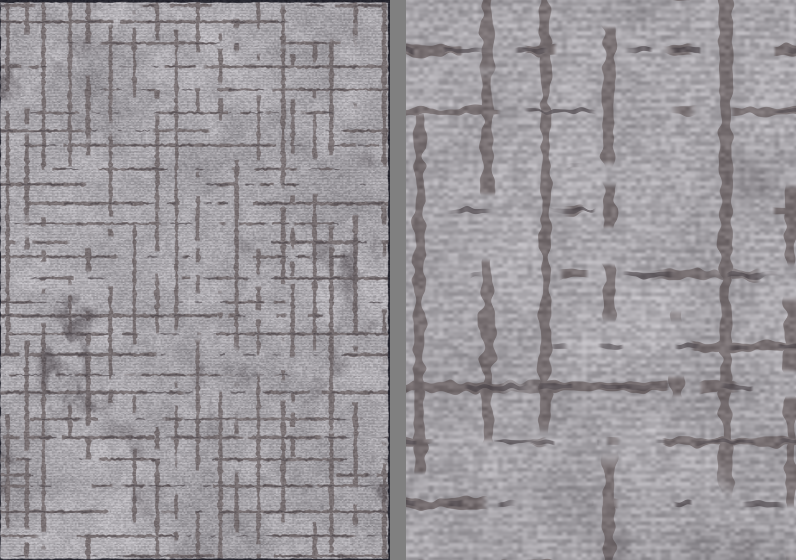
Left: the whole. Right: its middle third, enlarged.
Reproduce this texture procedurally as a Shadertoy shader.

```glsl
// Worn grey woven rug with a broken lattice of taupe threads and a dark bound edge.
#define PILE_COLOR   vec3(0.655, 0.645, 0.665)
#define THREAD_COLOR vec3(0.455, 0.422, 0.430)
#define SHADOW_COLOR vec3(0.33, 0.305, 0.325)
#define BORDER_COLOR vec3(0.15, 0.15, 0.185)
#define COLUMN_PITCH 0.0365
#define ROW_PITCH    0.0345
#define COLUMN_HALF  0.0046
#define ROW_HALF     0.0033
#define RIB_COUNT    190.0
#define GRAIN        0.20
#define CLOUDS       0.30
#define WEAR_LEVEL   0.43

float hash(vec2 p) {
    vec3 q = fract(vec3(p.xyx) * 0.1031);
    q += dot(q, q.yzx + 33.33);
    return fract((q.x + q.y) * q.z);
}

float noise(vec2 p) {
    vec2 cell = floor(p), f = fract(p);
    f = f * f * (3.0 - 2.0 * f);
    return mix(mix(hash(cell), hash(cell + vec2(1, 0)), f.x),
               mix(hash(cell + vec2(0, 1)), hash(cell + vec2(1, 1)), f.x), f.y);
}

float fbm(vec2 p) {
    float sum = 0.0, weight = 0.53;
    for (int i = 0; i < 4; i++) {
        sum += weight * noise(p);
        p = p * 2.03 + 17.3;
        weight *= 0.5;
    }
    return sum;
}

// Coverage of irregularly spaced, frayed and interrupted parallel threads.
float threads(float along, float across, float pitch, float halfWidth, float level, float seed) {
    float cover = 0.0, soft = 0.7 / iResolution.y;
    for (int i = -1; i <= 1; i++) {
        float id = floor(across / pitch) + float(i) + seed;
        float center = (id - seed + 0.5 + 0.75 * (hash(vec2(id, 3.7)) - 0.5)) * pitch;
        float lane = id * 7.0;
        float wear = 0.65 * noise(vec2(along * 9.0, lane)) + 0.35 * noise(vec2(along * 48.0, lane + 3.0));
        wear += 0.16 * (hash(vec2(id, 9.1)) - 0.5);
        float present = smoothstep(level - 0.02, level + 0.03, wear);
        float fray = 0.6 + 0.35 * hash(vec2(id, 5.3)) + 0.6 * (noise(vec2(along * 150.0, lane + 5.0)) - 0.5);
        float edge = abs(across - center) - halfWidth * fray;
        cover = max(cover, present * (1.0 - smoothstep(-soft, soft, edge)));
    }
    return cover;
}

void mainImage(out vec4 fragColor, in vec2 fragCoord) {
    vec2 p = fragCoord / iResolution.y;
    float width = iResolution.x / iResolution.y;

    // Pile: soft clouds, fine ribs and fibre grain.
    float clouds = fbm(p * vec2(5.0, 6.0) + 4.0) - 0.5;
    float patches = fbm(p * vec2(24.0, 30.0) + 31.0) - 0.5;
    float grain = noise(p * vec2(340.0, 470.0)) - 0.5;
    float ribWobble = 1.4 * noise(p * vec2(60.0, 25.0));
    float rib = cos(6.2832 * RIB_COUNT * p.y + ribWobble);
    float tone = CLOUDS * (0.55 * clouds + 0.45 * patches) + GRAIN * 0.75 * grain + 0.026 * rib;
    vec3 color = PILE_COLOR + tone;

    // Lattice: sheared pile edges give the threads a ragged outline.
    vec2 ragged = p + 0.0028 * (vec2(noise(p * vec2(90.0, 190.0)), noise(p * vec2(190.0, 90.0) + 50.0)) - 0.5);
    float fade = 0.16 * (fbm(p * 6.0 + 70.0) - 0.5) + 0.05 * smoothstep(0.55, 1.0, p.y);
    float level = WEAR_LEVEL + fade;
    float columns = threads(p.y, ragged.x, COLUMN_PITCH, COLUMN_HALF, level, 11.0);
    float rows = threads(p.x, ragged.y, ROW_PITCH, ROW_HALF, level + 0.02, 83.0);
    float lattice = max(columns, rows);
    float weave = 0.11 * grain + 0.06 * patches + 0.012 * rib;
    color = mix(color, THREAD_COLOR + weave, lattice * 0.93);

    // Thin dark dashes where the crosswise threads sink into the pile.
    float dashes = threads(p.x, ragged.y, ROW_PITCH, 0.0016, level - 0.08, 83.0);
    dashes *= smoothstep(0.42, 0.62, noise(p * vec2(65.0, 30.0) + 12.0));
    color = mix(color, SHADOW_COLOR + 0.1 * grain, dashes * 0.75);

    // Scattered brushed smudges.
    float smudge = smoothstep(0.57, 0.78, fbm(p * vec2(8.0, 7.0) + 90.0));
    smudge *= smoothstep(0.36, 0.66, fbm(p * vec2(40.0, 32.0) + 8.0));
    color = mix(color, SHADOW_COLOR + 0.12 * grain, smudge * 0.65);

    // Bound edge, slightly uneven along its length.
    float uneven = 0.002 * (noise(p * 130.0) - 0.5);
    float inside = min(min(p.x - 0.0012, width - 0.0032 - p.x), min(p.y - 0.0022, 0.9955 - p.y));
    float soft = 0.8 / iResolution.y;
    float border = 1.0 - smoothstep(-soft, soft, inside + uneven);
    color = mix(color, BORDER_COLOR + 0.08 * grain, border);

    fragColor = vec4(clamp(color, 0.0, 1.0), 1.0);
}
```
